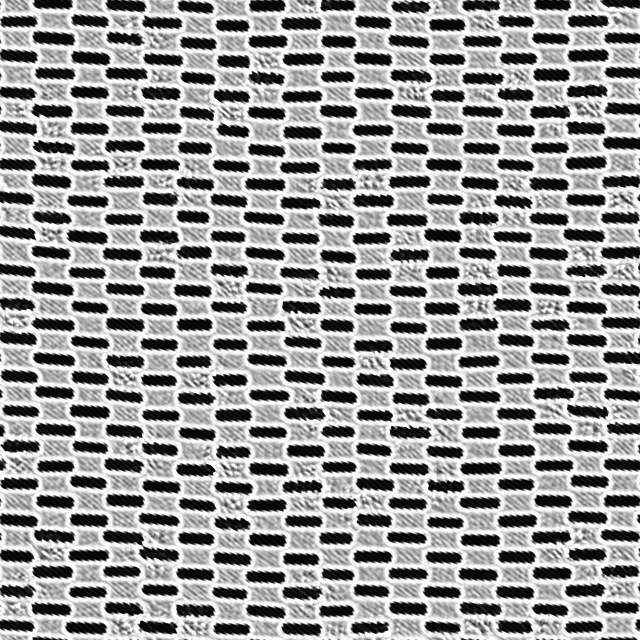
Write a WebGL 1 fragment shader that draws this texture.

```glsl
precision highp float;
// Monochrome embossed weave: staggered dark slots with white rims on hatched grey cloth.
uniform vec2 u_resolution;

const float COLUMNS = 18.0;         // slot columns across, and slots down each column
const float FIRST_SLOT = 0.42;      // height of the lowest slot in even columns
const float SLOT_LENGTH = 0.52;     // half length, in columns
const float SLOT_HEIGHT = 0.15;     // half height
const float SLOT_TILT = 0.04;       // fall of a slot towards the right
const float JITTER = 0.08;          // spread of slot positions
const float EDGE_BLUR = 0.045;      // softness of the slot edge
const float RIM_INNER = 0.075;      // rim is full white up to here
const float RIM_OUTER = 0.20;       // and has faded to cloth here
const float HATCH_FREQ = 53.0;      // diagonal thread frequency
const float HATCH_DEPTH = 0.12;
const float SCALLOP = 0.016;        // thread bumps along slot edges
const float GRAIN_SCALE = 5.5;      // cellular grains per column
const float GRAIN_DEPTH = 0.30;
const float CREASE_DEPTH = 0.65;    // extra relief in worn patches
const float INK = 0.02;
const float CLOTH = 0.67;
const float RIM = 1.0;

float hash(vec2 p) {
  return fract(sin(dot(p, vec2(12.71, 31.17))) * 4375.53);
}

// Distance to the nearest scattered point
float cellular(vec2 p) {
  vec2 cell = floor(p);
  float nearest = 2.0;
  for (int j = -1; j <= 1; j++) {
    for (int i = -1; i <= 1; i++) {
      vec2 c = cell + vec2(float(i), float(j));
      vec2 point = c + vec2(hash(c), hash(c + 41.3));
      nearest = min(nearest, distance(p, point));
    }
  }
  return nearest;
}

float roundedBox(vec2 p, vec2 halfSize, float radius) {
  vec2 q = abs(p) - halfSize + radius;
  return length(max(q, 0.0)) + min(max(q.x, q.y), 0.0) - radius;
}

// Signed distance to the slots of this column and its neighbours
float slotDistance(vec2 p) {
  float d = 1.0;
  for (int i = -1; i <= 1; i++) {
    float column = floor(p.x) + float(i);
    float start = FIRST_SLOT + 0.5 * mod(column, 2.0);
    float row = floor(p.y - start + 0.5);
    vec2 id = vec2(column, row);
    vec2 shift = JITTER * (vec2(hash(id + 3.1), hash(id + 7.7)) - 0.5);
    vec2 q = p - vec2(column + 0.5, row + start) - shift;
    q.y += (SLOT_TILT + 0.08 * (hash(id + 13.9) - 0.5)) * q.x;
    float halfLength = SLOT_LENGTH + 0.09 * (hash(vec2(column, 5.3)) - 0.5)
                     + 0.07 * (hash(id + 19.4) - 0.5);
    float halfHeight = SLOT_HEIGHT + 0.025 * (hash(id + 23.6) - 0.5);
    d = min(d, roundedBox(q, vec2(halfLength, halfHeight), 0.12));
  }
  return d;
}

void main() {
  vec2 uv = gl_FragCoord.xy / u_resolution;
  vec2 p = uv * COLUMNS;

  // Slow sag and sway of the cloth
  p.y += 0.10 * sin(3.14 * uv.x) + 0.03 * sin(p.x * 0.9 + p.y * 0.5);
  p.x += 0.04 * sin(p.y * 0.6 + 1.3) + 0.03 * sin(p.x * 0.8 - p.y * 0.35);

  // Diagonal threads, uneven from place to place
  float phase = HATCH_FREQ * dot(p, vec2(0.62, 0.78))
              + 0.9 * sin(p.x * 3.1 + p.y * 1.7) + 0.7 * sin(p.y * 4.3 - p.x * 2.2);
  float hatch = sin(phase);
  float strength = 0.75 + 0.35 * sin(p.x * 2.3 + 1.5 * sin(p.y * 1.9));

  // Side-lit cellular relief, stronger in a few creased patches
  vec2 g = p * GRAIN_SCALE + 0.4 * vec2(sin(p.y * 5.0), sin(p.x * 6.0));
  vec2 light = vec2(0.14, 0.18);
  float relief = cellular(g + light) - cellular(g - light);
  float worn = 1.0 - smoothstep(0.12, 0.38, cellular(p * 0.42 + 5.0));

  // Slot outline with thread bumps and wear
  float d = slotDistance(p) + SCALLOP * hatch + 0.07 * worn * relief;
  float pixel = COLUMNS / min(u_resolution.x, u_resolution.y);
  float blur = max(EDGE_BLUR, 0.7 * pixel);
  float outside = smoothstep(-blur, blur, d);
  float rim = 1.0 - smoothstep(RIM_INNER, RIM_OUTER, d);

  // Shading
  float texture = HATCH_DEPTH * strength * hatch
                + (GRAIN_DEPTH + CREASE_DEPTH * worn) * relief;
  float cloth = mix(CLOTH, RIM, rim) + texture * (1.0 - 0.65 * rim);
  float ink = INK + 0.07 * max(hatch, 0.0) * strength + 0.25 * worn * max(relief, 0.0);
  float shade = clamp(mix(ink, cloth, outside), INK, 0.99);
  gl_FragColor = vec4(vec3(shade), 1.0);
}
```
